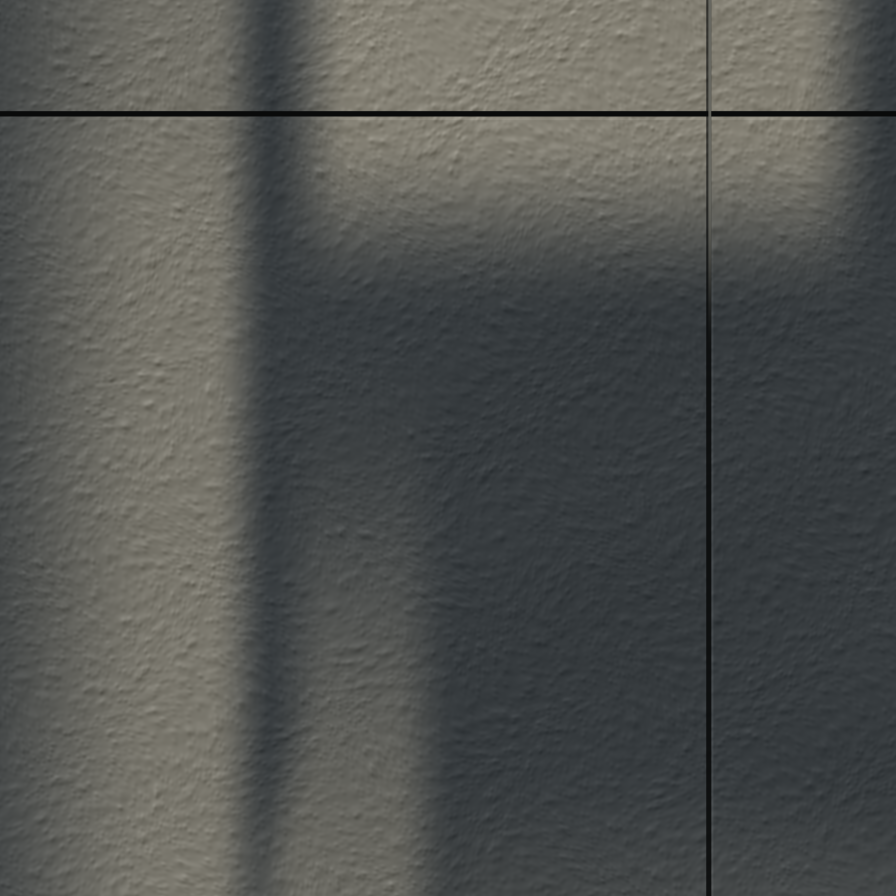
This texture is drawn by a WebGL 2 fragment shader. Its source:

```glsl
#version 300 es
precision highp float;
// Rough plaster wall panels with dark seams, crossed by soft window light.

uniform vec2 u_resolution;
out vec4 fragColor;

const vec3 SHADE = vec3(0.212, 0.231, 0.243);
const vec3 LIT = vec3(0.515, 0.500, 0.452);
const vec3 SEAM_DARK = vec3(0.035, 0.040, 0.040);
const vec3 SEAM_LIT = vec3(0.44, 0.44, 0.41);

vec2 hash2(vec2 p) {
    vec3 q = fract(p.xyx * vec3(0.1031, 0.1030, 0.0973));
    q += dot(q, q.yzx + 33.33);
    return fract((q.xx + q.yz) * q.zy);
}

// Smooth cellular height: soft bumps around jittered cell points.
float cellBumps(vec2 p) {
    vec2 cell = floor(p), local = fract(p);
    float sum = 0.0;
    for (int j = -1; j <= 1; j++) {
        for (int i = -1; i <= 1; i++) {
            vec2 offset = vec2(i, j);
            vec2 rnd = hash2(cell + offset + 40.0);
            vec2 d = offset + rnd - local;
            sum += (rnd.x + rnd.y - 0.6) * exp(-4.5 * dot(d, d));
        }
    }
    return sum;
}

// Two scales of bumps, bent by layered sines.
float plasterHeight(vec2 p) {
    vec2 bend = 0.006 * sin(p.yx * vec2(31.0, 27.0) + 2.0 * sin(p * 17.0));
    vec2 q = p + bend;
    return cellBumps(q * vec2(68.0, 92.0)) + 0.5 * cellBumps(q.yx * 165.0 + 9.0);
}

// Slope of the plaster toward the light.
float relief(vec2 p) {
    vec2 toLight = vec2(-0.0012, 0.0026);
    return plasterHeight(p) - plasterHeight(p + toLight);
}

// Soft interval: rises over a.x..a.y, falls over b.x..b.y.
float softBand(float v, vec2 a, vec2 b) {
    return smoothstep(a.x, a.y, v) * (1.0 - smoothstep(b.x, b.y, v));
}

float screenMix(float a, float b) {
    return 1.0 - (1.0 - a) * (1.0 - b);
}

float lineMask(float d, float halfWidth, float aa) {
    return 1.0 - smoothstep(halfWidth - aa, halfWidth + aa, abs(d));
}

// Amount of window light on the wall.
float windowLight(vec2 p) {
    float leftBeam = softBand(p.x, vec2(-0.09, 0.19), vec2(0.235, 0.307));
    leftBeam *= 0.86 - 0.10 * smoothstep(0.75, 1.0, p.y);

    float topBeam = softBand(p.x, vec2(0.295, 0.395), vec2(0.89, 0.995));
    topBeam *= smoothstep(0.64, 0.86, p.y) * (0.88 + 0.12 * p.y);

    float nearFloor = 1.0 - smoothstep(0.0, 0.22, p.y);
    float leftEdge = 0.295 - 0.035 * nearFloor;
    float lowBeam = softBand(p.x, vec2(leftEdge, leftEdge + 0.075), vec2(0.435, 0.51));
    lowBeam *= 0.68 * (1.0 - smoothstep(-0.03, 0.65, p.y));

    float floorGlow = 0.20 * smoothstep(0.42, 0.55, p.x) * (1.0 - smoothstep(-0.04, 0.16, p.y));
    return screenMix(screenMix(leftBeam, topBeam), screenMix(lowBeam, floorGlow));
}

void main() {
    vec2 p = gl_FragCoord.xy / u_resolution;
    float aa = 0.8 / min(u_resolution.x, u_resolution.y);

    // Lit wall with embossed grain
    float light = windowLight(p);
    vec3 color = mix(SHADE, LIT, light);
    color += relief(p) * mix(0.055, 0.12, light);
    color += 0.006 * sin(p.x * 9.0 + 2.0 * sin(p.y * 7.0)) * sin(p.y * 11.0 + 1.0);

    // Horizontal seam with a faint lit lip below
    float dy = p.y - 0.8730;
    color += 0.05 * light * lineMask(dy + 0.0055, 0.0015, aa);
    color = mix(color, SEAM_DARK, lineMask(dy, 0.0030, aa));

    // Vertical seam: bright edge above, dark gap below
    float dx = p.x - 0.7910;
    float seamLight = smoothstep(0.60, 0.80, p.y);
    color = mix(color, SEAM_DARK, lineMask(dx, 0.0028, aa) * mix(0.88, 0.65, seamLight));
    color = mix(color, SEAM_LIT, lineMask(dx - 0.0012, 0.0016, aa) * seamLight * 0.85);
    color += 0.05 * (1.0 - seamLight) * lineMask(dx - 0.0042, 0.0010, aa);

    fragColor = vec4(clamp(color, 0.0, 1.0), 1.0);
}
```
